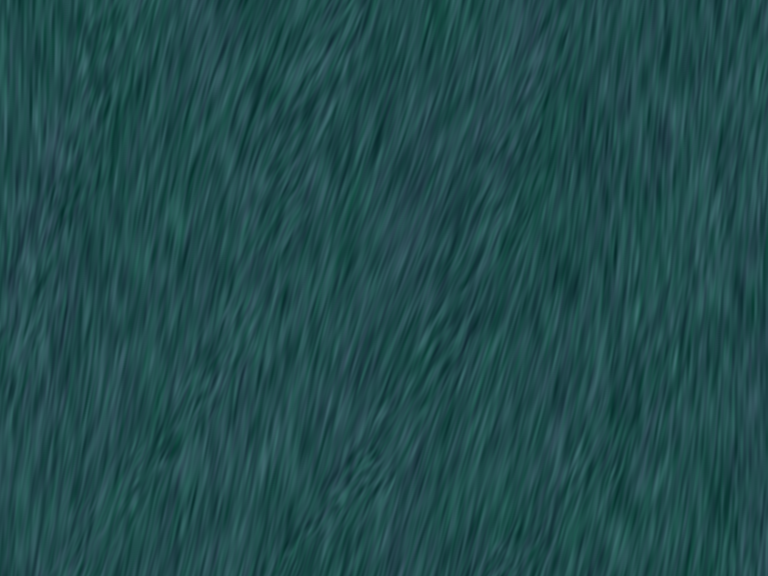
Reproduce this texture procedurally as a WebGL 1 fragment shader.

```glsl
precision highp float;
// Dense teal fur: fine streaks smeared along a slowly bending, leaning flow.

#define FINENESS 205.0     // noise grains per canvas height
#define LONG_HAIR 0.10     // streak length on smooth ground
#define SHORT_HAIR 0.032   // streak length in ruffled bands
#define TAPS 24            // samples along each streak
#define CONTRAST 0.50      // strength of light and dark hairs
#define TINT 0.27          // strength of hue change between hairs
#define TUFT_LIGHT 0.035   // strength of broad light and dark tufts
#define TUFT_TINT 0.075    // strength of broad hue patches
#define RUFFLE_LEAN 0.30   // extra lean inside ruffled bands
#define BAND_GAP 0.38      // spacing of ruffled bands

uniform vec2 u_resolution;

const vec3 TEAL = vec3(0.134, 0.295, 0.302);
const vec3 SHEEN = vec3(0.78, 0.96, 0.96);
const vec3 VIOLET = vec3(0.42, 0.02, 0.34);
const vec3 GREEN = vec3(-0.34, 0.18, -0.22);

vec3 hash3(vec2 cell) {
  vec3 seed = fract(cell.xyx * vec3(0.1031, 0.1030, 0.0973));
  seed += dot(seed, seed.yxz + 33.33);
  return fract((seed.xxy + seed.yzz) * seed.zyx);
}

// Three independent smooth noises, each centred on zero.
vec3 noise3(vec2 p) {
  vec2 cell = floor(p);
  vec2 f = fract(p);
  f = f * f * (3.0 - 2.0 * f);
  vec3 low = mix(hash3(cell), hash3(cell + vec2(1.0, 0.0)), f.x);
  vec3 high = mix(hash3(cell + vec2(0.0, 1.0)), hash3(cell + 1.0), f.x);
  return mix(low, high, f.y) - 0.5;
}

// Ragged diagonal bands where the hair is short and disturbed.
float ruffle(vec2 p) {
  float across = p.x - 0.5 * p.y - 0.04 * sin(6.0 * p.y - 0.8);
  float wave = cos(6.2832 * (across - 0.15) / BAND_GAP);
  float ragged = noise3(p * vec2(12.0, 6.0) + 31.0).x
               + 0.9 * noise3(p * vec2(46.0, 24.0) + 53.0).y;
  float band = smoothstep(0.2, 1.5, wave + 0.9 * ragged);
  return band * (1.0 - 0.7 * smoothstep(0.9, 1.15, p.x))
              * mix(1.0, 0.55, p.y);
}

// Lean from the vertical, strongest right of the centre.
float leanAngle(vec2 p, float ruffled) {
  float bend = 0.15 + 0.14 * cos(3.4 * (p.x - 0.65));
  bend += 0.05 * sin(5.0 * p.y + 7.0 * p.x) + 0.03 * sin(13.0 * p.x - 4.0 * p.y);
  return bend + RUFFLE_LEAN * ruffled;
}

// Average the grain along the flow with a tapered window.
vec3 streaks(vec2 p, vec2 direction, float hairLength) {
  vec3 total = vec3(0.0);
  float weights = 0.0;
  for (int i = 0; i < TAPS; i++) {
    float t = (float(i) + 0.5) / float(TAPS) - 0.5;
    float weight = 0.5 + 0.5 * cos(6.2832 * t);
    vec2 tap = p + direction * hairLength * t;
    total += weight * noise3(tap * FINENESS + 200.0);
    weights += weight;
  }
  return total / weights;
}

void main() {
  vec2 p = gl_FragCoord.xy / u_resolution.y;

  // Flow and hair length at this spot
  float ruffled = ruffle(p);
  float angle = leanAngle(p, ruffled);
  vec2 direction = vec2(sin(angle), cos(angle));
  float hairLength = mix(LONG_HAIR, SHORT_HAIR, ruffled);

  // Fine hairs, evened out so short ones are not harsher
  vec3 hair = streaks(p, direction, hairLength);
  hair *= sqrt(hairLength / LONG_HAIR) * (1.0 + 0.15 * ruffled);

  // Broad soft tufts of light and hue, drawn out along the lean
  vec2 along = vec2(p.x - 0.25 * p.y, p.y);
  vec3 tuft = 0.6 * noise3(along * vec2(9.0, 3.0) + 11.0)
            + 0.5 * noise3(along * vec2(31.0, 8.0) + 71.0);

  // Colour
  vec3 color = TEAL;
  color += SHEEN * (CONTRAST * hair.x + TUFT_LIGHT * tuft.x);
  color += VIOLET * (TINT * hair.y + TUFT_TINT * tuft.y);
  color += GREEN * (TINT * hair.z + TUFT_TINT * tuft.z);
  gl_FragColor = vec4(clamp(color, 0.0, 1.0), 1.0);
}
```
